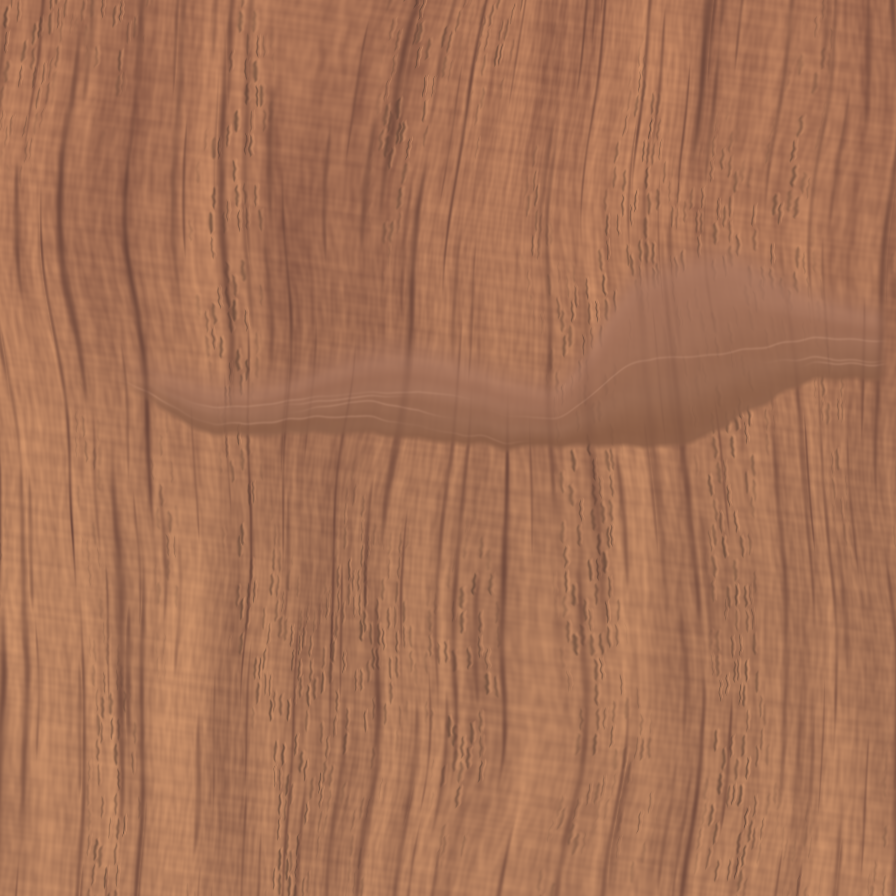
Give the GLSL for this texture, as a Shadertoy shader.

```glsl
const vec3 WOOD_DARK = vec3(0.50, 0.335, 0.265);
const vec3 WOOD_LIGHT = vec3(0.775, 0.55, 0.40);
const vec3 STREAK_COLOR = vec3(0.39, 0.25, 0.21);
const vec3 PORE_COLOR = vec3(0.39, 0.28, 0.22);
const vec3 RIM_COLOR = vec3(0.84, 0.59, 0.43);
const vec3 STAIN_TOP = vec3(0.65, 0.455, 0.365);
const vec3 STAIN_BOTTOM = vec3(0.545, 0.375, 0.285);
const vec3 VEIN_COLOR = vec3(0.74, 0.55, 0.45);
const vec2 LONG_GRID = vec2(23.0, 2.1);
const vec2 SHORT_GRID = vec2(52.0, 6.0);
const vec2 PORE_GRID = vec2(125.0, 36.0);
const float LONG_WIDTH = 0.0048;
const float SHORT_WIDTH = 0.0034;
const float PORE_WIDTH = 0.0021;
const float GRAIN_BEND = 0.055;
const float SCRATCH_TILT = 0.14;

vec2 hash2(vec2 p) {
    vec3 q = fract(p.xyx * vec3(0.1031, 0.1030, 0.0973));
    q += dot(q, q.yzx + 33.33);
    return fract((q.xx + q.yz) * q.zy);
}

float gradientDot(vec2 cell, vec2 offset) {
    float angle = 6.2832 * hash2(cell + 57.0).x;
    return dot(vec2(cos(angle), sin(angle)), offset);
}

float noise(vec2 p) {
    vec2 i = floor(p), f = p - i;
    vec2 u = f * f * f * (f * (f * 6.0 - 15.0) + 10.0);
    vec2 e = vec2(1.0, 0.0);
    float low = mix(gradientDot(i, f), gradientDot(i + e, f - e), u.x);
    float high = mix(gradientDot(i + e.yx, f - e.yx), gradientDot(i + 1.0, f - 1.0), u.x);
    return mix(low, high, u.y);
}

// Tapered vertical marks, one candidate per jittered cell
float marks(vec2 p, vec2 grid, float width, float share, float seed) {
    float column = floor(p.x * grid.x);
    float result = 0.0;
    for (int i = -1; i <= 1; i++) {
        float c = column + float(i);
        float y = p.y * grid.y + 7.0 * hash2(vec2(c, seed)).x;
        vec2 cell = vec2(c, floor(y) + seed);
        vec2 place = hash2(cell);
        vec2 kind = hash2(cell + 91.0);
        float along = 2.0 * fract(y) - 1.0;
        float taper = 1.0 - along * along;
        float w = width * (0.4 + 0.8 * place.y) * (0.4 + 0.6 * taper);
        float dx = (p.x - (c + 0.15 + 0.7 * place.x) / grid.x) / w;
        float strength = step(kind.x, share) * (0.5 + 0.5 * kind.y);
        result = max(result, strength * smoothstep(0.0, 0.6, taper) * exp(-dx * dx));
    }
    return result;
}

// Bent coordinates that follow the grain
vec2 grainSpace(vec2 p) {
    float lean = exp(-pow((p.x - 0.5) / 0.16, 2.0));
    float bend = GRAIN_BEND * noise(p * vec2(2.6, 1.9) + 3.0);
    bend += 0.012 * noise(p * vec2(6.0, 5.0) + 19.0);
    return vec2(p.x + bend - 0.13 * lean * (p.y - 0.5), p.y);
}

vec3 woodColor(vec2 p, vec2 g) {
    float tone = 0.64 + 0.10 * (0.5 - p.y);
    tone += 0.42 * noise(g * vec2(9.0, 0.9));
    tone += 0.32 * noise(g * vec2(30.0, 2.0) + 11.0);
    tone += 0.30 * noise(g * vec2(105.0, 5.0) + 23.0);
    tone += 0.24 * noise(g * vec2(210.0, 45.0) + 37.0);
    tone += 0.16 * noise(vec2(p.x * 9.0, (p.y + SCRATCH_TILT * p.x) * 150.0));
    vec3 color = mix(WOOD_DARK, WOOD_LIGHT, clamp(tone, -0.1, 1.15));
    color += vec3(0.005, -0.012, -0.008) * smoothstep(0.3, 0.9, p.y);

    // Pores gather in bands and have a pale rim on one side
    vec2 j = g + vec2(0.0022 * noise(p * vec2(60.0, 130.0)), 0.0);
    float cluster = smoothstep(-0.02, 0.30, noise(g * vec2(13.0, 2.3) + 71.0));
    float pore = marks(j, PORE_GRID, PORE_WIDTH, 0.5, 5.0);
    float rim = marks(j - vec2(0.003, 0.002), PORE_GRID, PORE_WIDTH, 0.5, 5.0);
    color = mix(color, RIM_COLOR, 0.5 * cluster * rim);
    return mix(color, PORE_COLOR, 0.72 * cluster * pore);
}

void mainImage(out vec4 fragColor, in vec2 fragCoord) {
    vec2 p = fragCoord / iResolution.xy;
    vec2 g = grainSpace(p);
    vec3 color = woodColor(p, g);

    // Stain outline: scalloped lower edge, soft raised upper edge
    float scallop = 0.010 * abs(noise(vec2(p.x * 15.0, 4.0))) + 0.006 * noise(vec2(p.x * 38.0, 8.0));
    float bottom = 0.515 + 0.05 * smoothstep(0.24, 0.13, p.x) - 0.014 * smoothstep(0.4, 0.56, p.x)
        + 0.075 * smoothstep(0.74, 0.93, p.x) - scallop;
    float top = 0.587 + 0.02 * sin(p.x * 17.0 - 6.0) + 0.11 * smoothstep(0.61, 0.72, p.x)
        - 0.025 * smoothstep(0.8, 0.9, p.x);
    float ends = smoothstep(0.12, 0.20, p.x) * smoothstep(0.992, 0.978, p.x);
    float stain = ends * smoothstep(-0.003, 0.006, p.y - bottom) * smoothstep(0.03, -0.025, p.y - top);
    float height = (p.y - bottom) / (top - bottom);
    vec3 stainColor = mix(STAIN_BOTTOM, STAIN_TOP, smoothstep(0.0, 0.95, height));
    stainColor += 0.035 * noise(vec2(p.x * 5.0, height * 5.0));

    // Thin pale veins flow along the stain
    for (int i = 0; i < 4; i++) {
        float k = float(i);
        float path = 0.24 + 0.13 * k + 0.26 * noise(vec2(p.x * 5.5, k * 5.3 + 0.4));
        float d = (height - path) * (top - bottom);
        float fade = smoothstep(-0.15, 0.25, noise(vec2(p.x * 6.0, k * 3.7 + 40.4)));
        stainColor = mix(stainColor, VEIN_COLOR, 0.4 * fade * exp(-pow(d / 0.0016, 2.0)));
    }
    color = mix(color, stainColor, 0.88 * stain);

    // Dark grain streaks show faintly through the stain
    float streak = marks(g, LONG_GRID, LONG_WIDTH, 0.68, 2.0);
    streak = max(streak, 0.75 * marks(g, SHORT_GRID, SHORT_WIDTH, 0.26, 13.0));
    streak *= 0.85 + 0.5 * noise(g * vec2(90.0, 16.0));
    color = mix(color, STREAK_COLOR, 0.78 * streak * (1.0 - 0.68 * stain));
    fragColor = vec4(color, 1.0);
}
```
